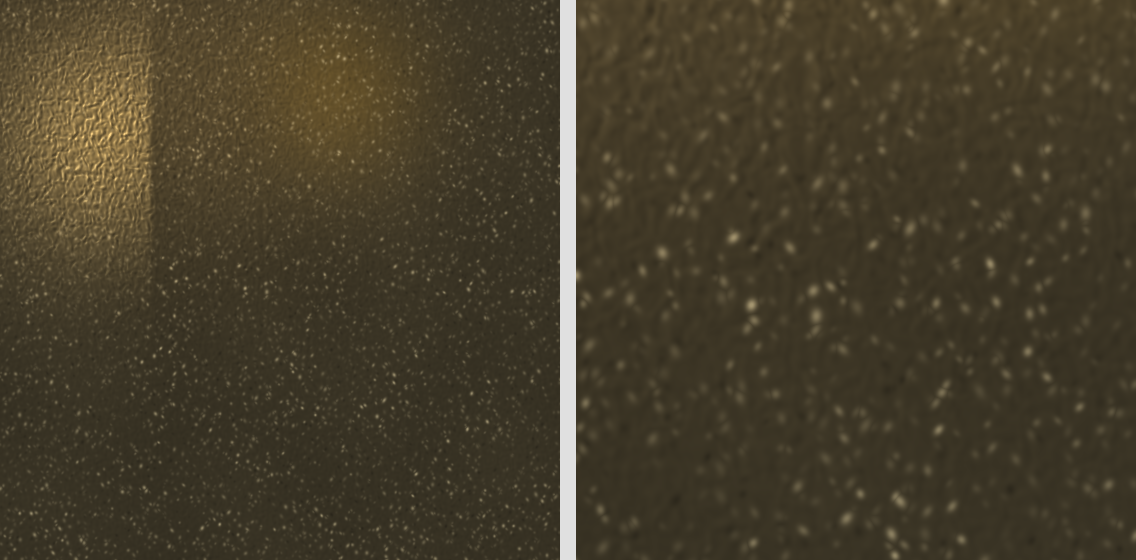
Left, the full canvas; right, a detail of the centre.
Write a WebGL 2 fragment shader that draws this texture.

```glsl
#version 300 es
precision highp float;

uniform vec2 u_resolution;
out vec4 fragColor;

// Three random values in 0..1 for a lattice cell
vec3 hash3(vec2 cell, float seed) {
    uvec3 v = uvec3(ivec3(vec3(cell, seed) + 4096.0));
    v = v * 1664525u + 1013904223u;
    v.x += v.y * v.z;
    v.y += v.z * v.x;
    v.z += v.x * v.y;
    v ^= v >> 16u;
    v.x += v.y * v.z;
    v.y += v.z * v.x;
    v.z += v.x * v.y;
    return vec3(v >> 8u) / 16777216.0;
}

float cornerSlope(vec2 cell, vec2 offset, float seed) {
    float angle = 6.28318 * hash3(cell, seed).x;
    return dot(vec2(cos(angle), sin(angle)), offset);
}

// Gradient noise, roughly -0.6..0.6
float gradientNoise(vec2 p, float seed) {
    vec2 cell = floor(p);
    vec2 f = fract(p);
    vec2 w = f * f * f * (f * (f * 6.0 - 15.0) + 10.0);
    vec2 e = vec2(1.0, 0.0);
    float low = mix(cornerSlope(cell, f, seed), cornerSlope(cell + e.xy, f - e.xy, seed), w.x);
    float high = mix(cornerSlope(cell + e.yx, f - e.yx, seed), cornerSlope(cell + e.xx, f - e.xx, seed), w.x);
    return mix(low, high, w.y);
}

// Soft elliptical pool of light
float pool(vec2 p, vec2 center, vec2 radius) {
    vec2 q = (p - center) / radius;
    return exp(-dot(q, q));
}

// Height of the crinkled surface
float crinkle(vec2 p) {
    vec2 warp = vec2(gradientNoise(p * 45.0, 1.0), gradientNoise(p * 45.0, 2.0));
    vec2 q = p * vec2(125.0, 98.0) + 0.7 * warp;
    vec2 turned = mat2(0.8, 0.6, -0.6, 0.8) * q;
    return gradientNoise(q, 3.0) + 0.5 * gradientNoise(turned * 1.4, 4.0);
}

// Scattered soft grains, slightly taller than wide
float grains(vec2 p, float cells, float radius, float share, float seed) {
    vec2 q = p * cells;
    vec2 home = floor(q);
    float total = 0.0;
    for (int y = -1; y <= 1; y++) {
        for (int x = -1; x <= 1; x++) {
            vec2 cell = home + vec2(x, y);
            vec3 place = hash3(cell, seed);
            vec3 look = hash3(cell, seed + 1.0);
            vec2 d = (q - cell - place.xy) / (cells * radius * mix(0.8, 1.15, look.x));
            d.x += (look.z - 0.5) * 0.8 * d.y;
            d.y *= mix(0.72, 1.0, fract(look.z * 7.0));
            float present = step(place.z, share);
            total = max(total, present * mix(0.25, 1.0, look.y * look.y) * exp(-dot(d, d)));
        }
    }
    return total;
}

void main() {
    vec2 p = gl_FragCoord.xy / u_resolution;

    // Reflected lights, the left one cut by a vertical edge
    float edge = 1.0 - smoothstep(0.26, 0.278, p.x + 0.008 * gradientNoise(p * 50.0, 5.0));
    float lamp = edge * pool(p, vec2(0.17, 0.74), vec2(0.2, 0.19));
    float core = edge * pool(p, vec2(0.19, 0.75), vec2(0.1, 0.11));
    float amber = pool(p, vec2(0.61, 0.84), vec2(0.15, 0.15));
    float haze = pool(p, vec2(0.31, 0.86), vec2(0.43, 0.33));

    vec3 color = vec3(0.213, 0.192, 0.137);
    color += haze * vec3(0.115, 0.083, 0.036);
    color += amber * vec3(0.11, 0.075, 0.005);
    color += lamp * vec3(0.2, 0.165, 0.1);
    color += core * vec3(0.08, 0.06, 0.025);
    color *= 1.0 + 0.08 * gradientNoise(p * 5.0, 6.0);

    // Relief shaded from the upper left
    float relief = crinkle(p) - crinkle(p + vec2(-0.0028, 0.0022));
    float roughness = 0.04 + 0.17 * haze + 0.38 * lamp - 0.06 * amber;
    color *= 1.0 + clamp(relief * roughness * 1.2, -0.35, 0.45);
    color += lamp * smoothstep(0.15, 0.9, relief) * vec3(0.2, 0.18, 0.13);

    // Dark pits and fine mottling
    color *= 1.0 - 0.2 * grains(p, 75.0, 0.0027, 0.3, 20.0);
    color *= 1.0 + 0.06 * gradientNoise(p * 130.0, 7.0);

    // Pale flakes, gathered in loose clusters
    float cluster = clamp(0.8 + 0.8 * gradientNoise(p * 9.0, 8.0), 0.45, 1.15);
    float bright = grains(p, 62.0, 0.0029, 0.42, 30.0);
    float faint = grains(p, 92.0, 0.0026, 0.4, 40.0);
    vec3 flakeColor = mix(vec3(0.66, 0.61, 0.47), vec3(0.78, 0.68, 0.48), clamp(haze + lamp, 0.0, 1.0));
    float flakes = cluster * max(0.88 * bright, (0.42 + 0.2 * haze) * faint) * (1.0 - 0.35 * lamp);
    color = mix(color, flakeColor, clamp(flakes, 0.0, 0.9));

    fragColor = vec4(color, 1.0);
}
```
